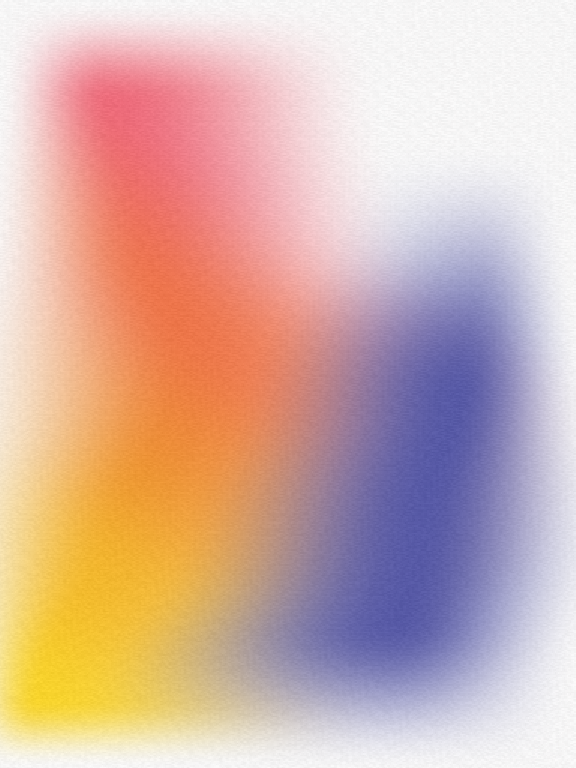
Reproduce this background procedurally as a Shadertoy shader.

```glsl
const vec3 PAPER = vec3(0.965, 0.963, 0.963);
const vec3 INDIGO = vec3(0.34, 0.35, 0.65);
const vec3 YELLOW = vec3(0.97, 0.83, 0.17);
const vec3 AMBER = vec3(0.95, 0.72, 0.18);
const vec3 ORANGE = vec3(0.93, 0.57, 0.21);
const vec3 CORAL = vec3(0.93, 0.46, 0.29);
const vec3 PINK = vec3(0.93, 0.42, 0.48);

float hash(vec2 p) {
    return fract(sin(dot(p, vec2(127.1, 311.7))) * 43758.5453);
}

// Blend five evenly spaced rows of (left, crest, right) positions
vec3 ridgeAt(float y, vec3 rows[5]) {
    vec3 total = vec3(0.0);
    float weightSum = 0.0;
    for (int i = 0; i < 5; i++) {
        float d = (y - 0.1 - 0.2 * float(i)) / 0.09;
        float weight = exp(-0.5 * d * d);
        total += weight * rows[i];
        weightSum += weight;
    }
    return total / weightSum;
}

// Soft rise from left to crest, soft fall from crest to right
float hump(float x, vec3 ridge) {
    return smoothstep(ridge.x, ridge.y, x) * (1.0 - smoothstep(ridge.y, ridge.z, x));
}

// Soft vertical window: fades in over low.xy and out over high.xy
float band(float y, vec2 low, vec2 high) {
    return smoothstep(low.x, low.y, y) * (1.0 - smoothstep(high.x, high.y, y));
}

vec3 warmRamp(float s) {
    vec3 c = mix(YELLOW, AMBER, smoothstep(0.10, 0.34, s));
    c = mix(c, ORANGE, smoothstep(0.30, 0.54, s));
    c = mix(c, CORAL, smoothstep(0.48, 0.72, s));
    return mix(c, PINK, smoothstep(0.70, 0.96, s));
}

// Fine grain on a canvas-relative grid, averaged with a neighbour
float grain(vec2 uv, vec2 cells) {
    vec2 cell = floor(uv * cells);
    return 0.5 * (hash(cell) + hash(cell + vec2(1.0, 0.0))) - 0.5;
}

void mainImage(out vec4 fragColor, in vec2 fragCoord) {
    vec2 uv = fragCoord / iResolution.xy;

    // Ridge positions from bottom to top
    vec3 warmRows[5] = vec3[5](
        vec3(-0.07, 0.06, 0.68), vec3(-0.13, 0.19, 1.04),
        vec3(-0.10, 0.34, 1.06), vec3(-0.03, 0.25, 0.71),
        vec3(0.00, 0.18, 0.66));
    vec3 coolRows[5] = vec3[5](
        vec3(0.13, 0.67, 1.00), vec3(0.31, 0.73, 1.08),
        vec3(0.41, 0.80, 1.02), vec3(0.54, 0.83, 0.99),
        vec3(0.58, 0.83, 0.99));

    // Warm glow, then the cool glow over it
    float warm = hump(uv.x, ridgeAt(uv.y, warmRows));
    warm *= band(uv.y, vec2(0.0, 0.09), vec2(0.865, 1.0));
    float cool = hump(uv.x, ridgeAt(uv.y, coolRows));
    cool *= band(uv.y, vec2(-0.01, 0.19), vec2(0.48, 0.82));

    vec3 color = mix(PAPER, warmRamp(uv.y + 0.4 * uv.x), warm);
    color = mix(color, INDIGO, cool);

    // Paper grain
    color += 0.05 * grain(uv, vec2(384.0, 512.0));
    fragColor = vec4(clamp(color, 0.0, 1.0), 1.0);
}
```
